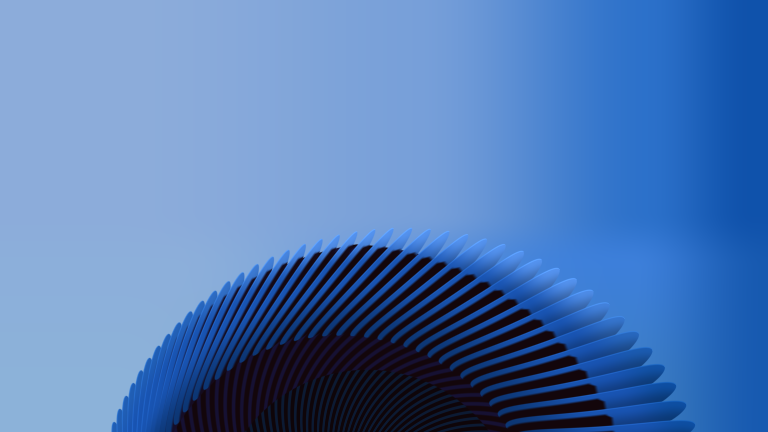
Reproduce this background procedurally as a Shadertoy shader.

```glsl
#define OUTER_CENTER vec2(0.935, -0.255)
#define OUTER_RADIUS 0.727
#define ROOT_CENTER vec2(0.787, -0.232)
#define ROOT_RADIUS 0.456
#define CORE_CENTER vec2(0.850, -0.206)
#define CORE_RADIUS 0.350
#define FIRST_BLADE -28
#define LAST_BLADE 23
#define BLACK vec3(0.075, 0.025, 0.045)
#define INDIGO vec3(0.085, 0.065, 0.200)
#define NAVY vec3(0.045, 0.200, 0.430)

vec2 polar(float angle) { return vec2(sin(angle), cos(angle)); }

float ellipseDistance(vec2 q, vec2 radii) {
    float k = length(q / radii);
    return k * (k - 1.0) / max(length(q / (radii * radii)), 1e-4);
}

// Radius below which the blade faces fall into shadow
float shadowRadius(float a) {
    return min(0.685 - 0.139 * a + 0.042 * a * a, 0.708);
}

vec3 background(vec2 uv) {
    float x = uv.x;
    vec3 sky = mix(vec3(0.550, 0.675, 0.855), vec3(0.460, 0.620, 0.850), smoothstep(0.15, 0.63, x));
    sky = mix(sky, vec3(0.170, 0.440, 0.790), smoothstep(0.54, 0.86, x));
    sky = mix(sky, vec3(0.060, 0.320, 0.670), smoothstep(0.84, 0.98, x));

    vec3 haze = mix(vec3(0.550, 0.685, 0.855), vec3(0.240, 0.500, 0.860), smoothstep(0.22, 0.80, x));
    vec3 teal = mix(vec3(0.550, 0.700, 0.850), vec3(0.240, 0.490, 0.750), smoothstep(0.15, 0.85, x));
    haze = mix(teal, haze, smoothstep(0.0, 0.45, uv.y));
    haze = mix(haze, vec3(0.090, 0.350, 0.690), smoothstep(0.82, 1.0, x));
    return mix(haze, sky, smoothstep(0.38, 0.51, uv.y));
}

// Slanted ribs around a hub, swept by the distance from it
float ribs(vec2 q, float radius, float count, float sweep) {
    float phase = atan(q.x, q.y) * count + (length(q) - radius) * sweep;
    float wave = abs(fract(phase) - 0.5);
    return smoothstep(0.18, 0.40, wave);
}

vec3 interior(vec2 p, float aa) {
    vec2 q = p - ROOT_CENTER;
    vec3 ring = mix(BLACK, INDIGO, ribs(q, ROOT_RADIUS, 15.0, -34.0));
    vec2 c = p - CORE_CENTER;
    vec3 core = mix(BLACK * 0.75, vec3(0.045, 0.125, 0.240), 0.8 * ribs(c, CORE_RADIUS, 17.0, -40.0));
    float inCore = 1.0 - smoothstep(-aa, aa, length(c) - CORE_RADIUS);
    return mix(ring, core, inCore);
}

void addBlade(inout vec3 color, vec2 p, float index, float aa) {
    // Blade axis from root to tip
    float a = -0.0925 + 0.058 * index + 0.0003 * index * index;
    float lag = max(0.6 - a, 0.0);
    vec2 tip = OUTER_CENTER + OUTER_RADIUS * polar(a);
    vec2 root = ROOT_CENTER + ROOT_RADIUS * polar(a - 0.12 - 0.2 * lag * lag);
    vec2 axis = normalize(tip - root);
    float halfLength = 0.5 * distance(tip, root);
    float right = smoothstep(-0.1, 0.9, a);
    float left = 1.0 - smoothstep(-0.9, -0.1, a);
    float halfWidth = 0.017 + 0.022 * right + 0.007 * left;

    // Blade frame, sagging below the straight axis
    vec2 q = p - 0.5 * (tip + root);
    q = vec2(dot(q, axis), dot(q, vec2(-axis.y, axis.x)));
    float u = q.x / halfLength;
    float span2 = max(1.0 - u * u, 0.0);
    q.y += (0.008 + 0.020 * right) * (1.0 - left) * span2;
    float d = ellipseDistance(q, vec2(halfLength, halfWidth));
    if (d > aa) return;
    float along = clamp(0.5 + 0.5 * u, 0.0, 1.0);
    float depth = halfWidth * sqrt(span2) - q.y;

    // Lit face, fading toward the root and away from the upper edge
    vec3 tipColor = mix(vec3(0.310, 0.540, 0.880), vec3(0.050, 0.290, 0.600), smoothstep(0.55, 1.05, a));
    tipColor = mix(tipColor, vec3(0.120, 0.350, 0.670), left);
    vec3 lit = mix(vec3(0.090, 0.310, 0.660), tipColor, smoothstep(0.68, 0.95, along));
    lit = mix(NAVY, lit, smoothstep(0.0, 0.55, along));
    lit *= 1.06 - 0.30 * smoothstep(0.004, 0.045, depth);

    // Dark underside beneath the upper edge, with a rounded end
    float band = 0.013 + 0.002 * left;
    float reach = halfLength - 1.2 * (OUTER_RADIUS - shadowRadius(a));
    float rounding = 0.012 * smoothstep(0.010, 0.0, depth - band);
    float shade = 1.0 - smoothstep(-0.006, 0.006, q.x - reach + rounding);
    shade *= smoothstep(band - 0.004, band + 0.003, depth);
    vec3 under = mix(BLACK, INDIGO, max(left, 0.6 * smoothstep(0.75, 1.0, along) * (1.0 - right)));
    vec3 face = mix(lit, under, shade);

    // Bright upper rim
    float rim = (1.0 - smoothstep(0.0, 0.004, depth)) * smoothstep(0.1, 0.7, along);
    face = mix(face, lit * 1.1 + vec3(0.06, 0.10, 0.12), 0.65 * rim);
    color = mix(color, face, 1.0 - smoothstep(-aa, aa, d));
}

void mainImage(out vec4 fragColor, in vec2 fragCoord) {
    vec2 p = fragCoord / iResolution.y;
    float aa = 0.8 / iResolution.y;
    vec3 color = background(fragCoord / iResolution.xy);

    // Dark body behind the blades
    vec2 r = p - OUTER_CENTER;
    float body = length(r) - shadowRadius(atan(r.x, r.y)) + 0.010;
    color = mix(color, interior(p, aa), 1.0 - smoothstep(-aa, aa, body));

    for (int i = FIRST_BLADE; i <= LAST_BLADE; i++) addBlade(color, p, float(i), aa);
    fragColor = vec4(color, 1.0);
}
```
